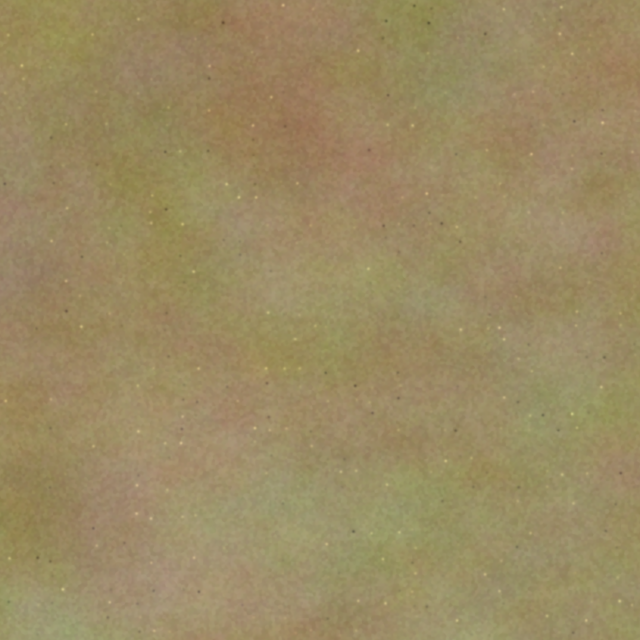
A Shadertoy shader for this texture:

```glsl
// Weathered ochre plaster: soft olive, rose and grey stains under a fine sandy grain.

const vec3 OCHRE_BASE  = vec3(0.604, 0.545, 0.388);
const vec3 LIGHT_AXIS  = vec3(0.085, 0.095, 0.080);
const vec3 OLIVE_AXIS  = vec3(-0.050, 0.085, -0.050);
const vec3 GREY_AXIS   = vec3(0.010, 0.050, 0.150);
const vec3 FLECK_COLOR = vec3(0.19, 0.18, 0.12);

// Three random values in 0..1 for a grid cell
vec3 hash3(vec2 cell) {
    vec3 p = fract(cell.xyx * vec3(0.1031, 0.1030, 0.0973));
    p += dot(p, p.yxz + 33.33);
    return fract((p.xxy + p.yxx) * p.zyx);
}

// Smooth cellular noise: random triples blended around jittered points, centred on zero
vec3 softCells(vec2 p, float sharpness) {
    vec2 home = floor(p);
    vec3 sum = vec3(0.0);
    float total = 0.0;
    for (int y = -1; y <= 1; y++) {
        for (int x = -1; x <= 1; x++) {
            vec2 cell = home + vec2(x, y);
            vec2 site = cell + 0.1 + 0.8 * hash3(cell + 71.7).xy;
            vec2 d = p - site;
            float weight = exp(-sharpness * dot(d, d));
            sum += weight * (hash3(cell) - 0.5);
            total += weight;
        }
    }
    return sum / total;
}

// Layered stains: x is lightness, y is olive against rose, z is grey against ochre
vec3 stains(vec2 uv, float scale, float gain, int octaves) {
    vec3 sum = vec3(0.0);
    for (int i = 0; i < octaves; i++) {
        sum += gain * softCells(uv * scale * vec2(0.9, 1.1) + 19.3 * float(i + 1), 3.5);
        scale *= 2.0;
        gain *= 0.68;
    }
    return sum;
}

// Sparse soft dots, mostly faint; positive is light, negative is dark
float flecks(vec2 uv, float scale, float radius) {
    vec2 p = uv * scale;
    vec2 cell = floor(p);
    vec3 place = hash3(cell + 205.0);
    vec3 kind = hash3(cell + 388.0);
    vec2 d = (p - cell - 0.3 - 0.4 * place.xy) / (radius * scale);
    float strength = pow(place.z, 8.0) * (kind.x > 0.45 ? 1.0 : -0.9);
    return strength * exp(-dot(d, d));
}

vec3 tint(vec3 amount) {
    return LIGHT_AXIS * amount.x + OLIVE_AXIS * amount.y + GREY_AXIS * amount.z;
}

void mainImage(out vec4 fragColor, in vec2 fragCoord) {
    vec2 uv = fragCoord / iResolution.y;

    // Broad stains, warmer above and paler below
    vec3 stain = stains(uv, 5.0, 0.52, 4);
    float fade = 0.5 - smoothstep(0.2, 0.8, uv.y);
    vec3 color = OCHRE_BASE + tint(stain + fade * vec3(0.15, 0.10, 0.20));

    // Sandy grain, fine over medium
    vec3 fineGrain = softCells(uv * 205.0 + 41.0, 3.5);
    vec3 mediumGrain = softCells(uv * 95.0 + 87.0, 3.5);
    color += tint(fineGrain * vec3(0.58, 0.16, 0.14));
    color += tint(mediumGrain * vec3(0.26, 0.18, 0.12));

    // Scattered mineral flecks
    color += FLECK_COLOR * flecks(uv, 44.0, 0.0026);

    fragColor = vec4(clamp(color, 0.0, 1.0), 1.0);
}
```
